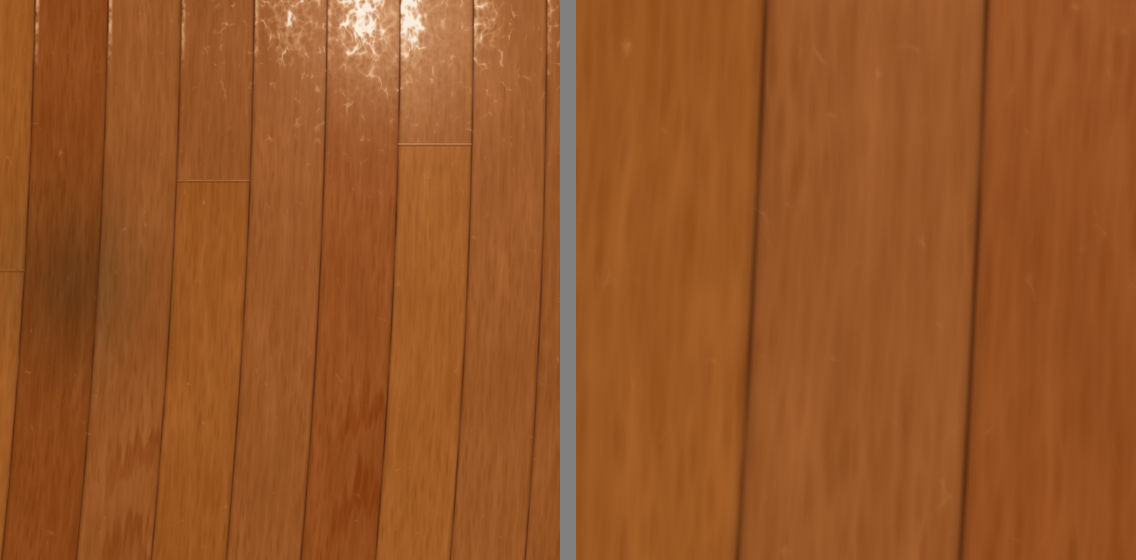
Left, the full canvas; right, a detail of the centre.
Reproduce this texture procedurally as a WebGL 2 fragment shader.

```glsl
#version 300 es
precision highp float;

uniform vec2 u_resolution;
out vec4 outColor;

// Wood and light colours
const vec3 BASE = vec3(0.575, 0.325, 0.143);
const vec3 TONE_STEP = vec3(0.085, 0.070, 0.056);
const vec3 RED_SHIFT = vec3(0.005, -0.022, -0.022);
const vec3 GOLD_SHIFT = vec3(0.012, 0.006, -0.015);
const vec3 SEAM = vec3(0.31, 0.15, 0.055);
const vec3 SHEEN = vec3(0.87, 0.66, 0.49);
const vec3 GLARE = vec3(0.99, 0.93, 0.86);

// Plank layout: pitch at bottom and top, and curved lean of the seams
const vec2 PITCH = vec2(0.1335, 0.1305);
const vec3 LEAN = vec3(0.003, 0.1005, -0.041);
const vec3 JOINT = vec3(0.678, 0.1125, -0.0475);
const float SEAM_HALF = 0.0014;
const float JOINT_HALF = 0.0010;
const float PLANK_TONE[9] = float[](0.15, -0.6, 0.0, -0.15, 0.0, -0.3, 0.12, 0.15, -0.05);

// Light placement
const vec2 LAMP = vec2(0.70, 0.98);
const vec2 LAMP_SPREAD = vec2(0.15, 0.17);
const vec2 SHADE = vec2(0.13, 0.50);
const vec2 SHADE_SPREAD = vec2(0.11, 0.15);

vec2 hash2(vec2 p) {
  vec3 q = fract(p.xyx * vec3(0.1031, 0.1030, 0.0973));
  q += dot(q, q.yzx + 33.33);
  return fract((q.xx + q.yz) * q.zy);
}

// Distance to the nearest scattered point
float cellular(vec2 p) {
  vec2 cell = floor(p), f = fract(p);
  float nearest = 2.0;
  for (int j = -1; j <= 1; j++)
    for (int i = -1; i <= 1; i++) {
      vec2 o = vec2(i, j);
      vec2 d = o + hash2(cell + o) - f;
      nearest = min(nearest, dot(d, d));
    }
  return sqrt(nearest);
}

// Slow mottling from layered sines, about -1 to 1
float waves(vec2 p) {
  float sum = 0.0, amp = 0.5;
  for (int i = 0; i < 4; i++) {
    sum += amp * sin(p.x + 1.7 * sin(p.y)) * cos(p.y + 0.8 * sin(p.x));
    p = mat2(1.5, 0.9, -0.9, 1.5) * p + 2.3;
    amp *= 0.6;
  }
  return sum;
}

float blob(vec2 d) { return exp(-dot(d, d)); }

float line(float d, float halfWidth, float soft) {
  return 1.0 - smoothstep(halfWidth - soft, halfWidth + soft, abs(d));
}

void main() {
  vec2 uv = gl_FragCoord.xy / u_resolution;
  float soft = max(1.0 / u_resolution.x, 0.0018);

  // Plank number and position across it
  float pitch = mix(PITCH.x, PITCH.y, uv.y);
  float lean = LEAN.x + LEAN.y * uv.y + LEAN.z * uv.y * uv.y;
  float across = (uv.x - lean) / pitch;
  float id = floor(across);
  float lx = across - id;
  float seamId = floor(across + 0.5);
  float seamDist = (across - seamId) * pitch;

  // Every third plank has an end joint
  float k = (id - 2.0) / 3.0;
  float jointed = 1.0 - step(0.1, abs(k - floor(k + 0.5)));
  float jointDist = uv.y - (JOINT.x + JOINT.y * k + JOINT.z * k * k);
  float lower = jointed * smoothstep(soft, -soft, jointDist);
  vec2 seed = hash2(vec2(id + 11.0, 3.0 + lower)) * 40.0;

  // Stretched cells make the grain, with fine fibres and dark pores on top
  vec2 g = vec2(lx * pitch, uv.y) + seed;
  g.x += 0.006 * waves(vec2(lx * 2.0, uv.y * 5.0) + seed);
  float grain = cellular(g * vec2(75.0, 6.0)) - 0.5;
  float fine = cellular(g * vec2(170.0, 22.0)) - 0.5;
  float pores = smoothstep(0.42, 0.1, cellular(g * vec2(100.0, 17.0) + 7.0));
  float mottle = waves(vec2(lx * 3.0, uv.y * 9.0) + seed);
  float broad = waves(uv * vec2(7.0, 5.0) + 1.3);
  float tone = PLANK_TONE[clamp(int(id) + 1, 0, 8)] + 0.16 * lower;
  tone += 0.6 * grain + 0.4 * fine + 0.3 * mottle + 0.15 * broad;
  tone -= 0.38 * pores * smoothstep(-0.5, 0.5, mottle) - 0.1;

  // Arched heartwood figure low on some planks
  float figured = 1.0 - step(0.1, abs(mod(id, 3.0) - 1.0));
  float arch = uv.y * 34.0 + 14.0 * pow(lx - 0.75, 2.0) + 2.2 * mottle + 3.0 * grain + seed.x;
  float figure = smoothstep(0.0, 1.0, sin(arch)) * smoothstep(0.1, 0.6, lx);
  figure *= figured * smoothstep(0.46, 0.25, uv.y);
  tone -= 0.5 * figure;

  vec3 color = BASE + TONE_STEP * tone;
  float red = 1.0 - step(0.5, mod(id, 4.0));
  color += RED_SHIFT * (0.6 * red + 0.5 * figure);
  color += GOLD_SHIFT * max(lower, 1.0 - step(-0.5, id));
  color *= 1.0 - vec3(0.22, 0.15, 0.06) * blob((uv - SHADE) / SHADE_SPREAD);

  // Varnish sheen with a rippled surface
  vec2 bump = uv + 0.008 * vec2(waves(uv * 40.0), waves(uv * 40.0 + 9.0));
  float ripple = 0.6 * cellular(bump * vec2(58.0, 44.0)) + 0.4 * cellular(bump * vec2(130.0, 95.0)) - 0.47;
  vec2 toLamp = uv - LAMP;
  color += vec3(0.045, 0.04, 0.045) * blob(toLamp / vec2(0.42, 0.5));
  float sheen = 0.72 * blob(toLamp / LAMP_SPREAD) * (1.0 + 0.9 * ripple);
  color = mix(color, SHEEN, clamp(sheen, 0.0, 1.0));

  // Soft uneven seams, and joints that catch light near the lamp
  float nearLamp = blob(toLamp / vec2(0.3, 0.35));
  float worn = waves(vec2(seamId * 3.7, uv.y * 16.0));
  float depth = clamp(0.58 + 0.45 * worn, 0.2, 0.9);
  color = mix(color, SEAM, 0.24 * line(seamDist, 0.004, 0.004));
  color = mix(color, SEAM, depth * line(seamDist, SEAM_HALF, soft));
  float joint = jointed * line(jointDist, JOINT_HALF, soft);
  color = mix(color, SEAM, 0.4 * jointed * line(jointDist + 0.003, JOINT_HALF, soft));
  color = mix(color, SHEEN, joint * (0.08 + 0.75 * nearLamp));

  // Broken glare on each plank, and bright rims beside the seams
  float power = exp(-pow((id - 4.5) / 2.1, 2.0));
  float middle = id < 4.5 ? 0.5 : 0.13;
  float reach = id < 4.5 ? 0.42 : 0.30;
  float streak = power * blob(vec2((lx - middle) / reach, (uv.y - 0.97) / 0.095));
  float lit = streak + 0.9 * ripple;
  float halo = smoothstep(0.2, 0.75, lit);
  float hot = smoothstep(0.55, 0.95, lit);
  float rim = exp(-pow((lx - 0.035) / 0.028, 2.0)) * smoothstep(0.84, 0.97, uv.y);
  rim *= clamp(0.8 + 2.0 * ripple, 0.0, 1.0);
  float glint = smoothstep(0.14, 0.3, ripple) * blob(toLamp / vec2(0.24, 0.2));
  float shine = clamp(0.85 * rim + 0.6 * glint + 0.6 * halo, 0.0, 1.0);
  float gap = 1.0 - 0.7 * line(seamDist, SEAM_HALF, soft);
  color = mix(color, SHEEN, shine * gap);
  color = mix(color, GLARE, hot * gap);

  outColor = vec4(clamp(color, 0.0, 1.0), 1.0);
}
```
